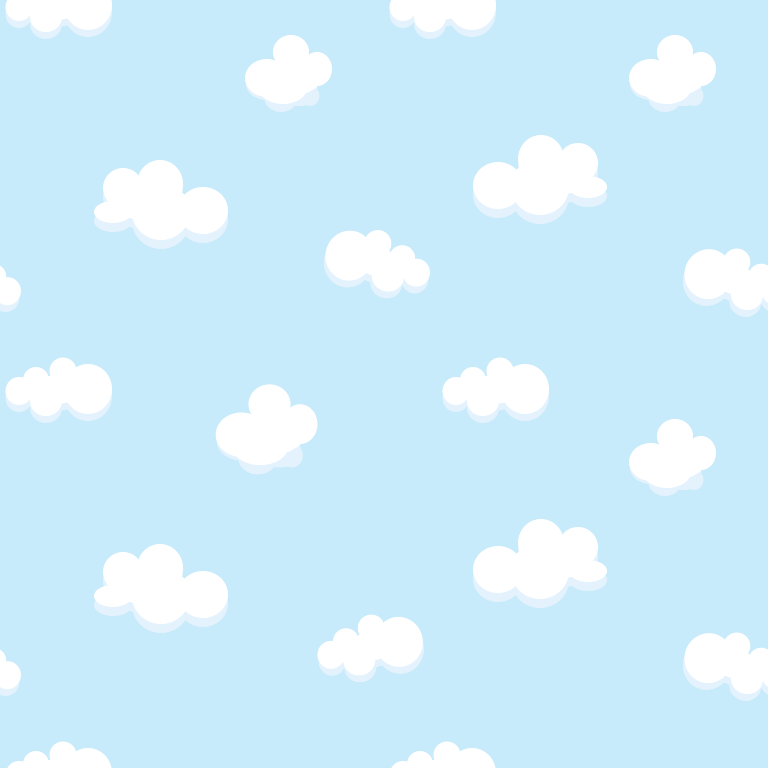
Reproduce this pattern procedurally as a Shadertoy shader.

```glsl
// Seamless pale blue sky scattered with small white clouds, each with a soft underside.

const float SPAN = 768.0; // canvas width in layout units

// Lumps of each cloud: centre xy, radii zw
const vec4 LONG_CLOUD[6] = vec4[6](
    vec4(-40, -3, 13.5, 14), vec4(-23, 8, 13, 13), vec4(4, 17, 13.5, 13.5),
    vec4(29, -1, 24, 25), vec4(-13, -13, 16, 15), vec4(-6, -2, 32, 14));
const vec4 WIDE_CLOUD[6] = vec4[6](
    vec4(-38, 16, 20, 20), vec4(-1, 20, 23, 24), vec4(42, -6.5, 25, 23.5),
    vec4(0, -8, 29, 28), vec4(-48, -8, 19, 11), vec4(-10, 1, 38, 18));
const vec4 TALL_CLOUD[6] = vec4[6](
    vec4(3, 22, 18, 17), vec4(29, 5, 15, 17), vec4(-21, -4, 22, 19),
    vec4(-5, -14, 24, 16), vec4(12, -4, 18, 16), vec4(18, -8, 13, 9));
const vec4 TALL_UNDERSIDE[6] = vec4[6](
    vec4(-21, -10, 21, 16), vec4(-7, -23, 17, 15), vec4(22, -22, 9.5, 10),
    vec4(5, -20, 16, 12), vec4(12, -18, 18, 14), vec4(20, -20, 10, 11));

// Approximate signed distance to an ellipse
float ellipse(vec2 p, vec2 radii) {
    float k = length(p / radii);
    return k * (k - 1.0) / max(length(p / (radii * radii)), 1e-4);
}

float lumps(vec2 p, vec4 parts[6]) {
    float d = 1e3;
    for (int i = 0; i < 6; i++) d = min(d, ellipse(p - parts[i].xy, parts[i].zw));
    return d;
}

// Position relative to a cloud, wrapped at the canvas edges, turned and mirrored
vec2 place(vec2 p, vec2 centre, float angle, float flip) {
    p = mod(p - centre + 0.5 * SPAN, SPAN) - 0.5 * SPAN;
    float c = cos(angle), s = sin(angle);
    return vec2(flip * (c * p.x + s * p.y), c * p.y - s * p.x);
}

// Each cloud returns distances to its body (x) and underside (y)
vec2 longCloud(vec2 p) {
    return vec2(lumps(p, LONG_CLOUD), lumps(p + vec2(0, 7), LONG_CLOUD));
}

vec2 wideCloud(vec2 p) {
    return vec2(lumps(p, WIDE_CLOUD), lumps(p + vec2(0, 9), WIDE_CLOUD));
}

vec2 tallCloud(vec2 p) {
    return vec2(lumps(p, TALL_CLOUD), lumps(p, TALL_UNDERSIDE));
}

void mainImage(out vec4 fragColor, in vec2 fragCoord) {
    vec2 p = fragCoord / iResolution.xy * SPAN;
    vec2 d = vec2(1e3);

    // Clouds that recur every half canvas in height
    for (int row = 0; row < 2; row++) {
        vec2 q = p + vec2(0, 0.5 * SPAN * float(row));
        d = min(d, wideCloud(place(q, vec2(161, 564), 0.0, 1.0)));
        d = min(d, wideCloud(place(q, vec2(540, 589), 0.0, -1.0)));
        d = min(d, tallCloud(place(q, vec2(672, 694), 0.0, 1.0)));
        d = min(d, longCloud(place(q, vec2(59, 380), 0.0, 1.0)));
        d = min(d, longCloud(place(q, vec2(737, 488.5), -0.22, -1.0)));
    }

    // Clouds that break the rhythm
    d = min(d, longCloud(place(p, vec2(496, 380), 0.0, 1.0)));
    d = min(d, longCloud(place(p, vec2(443, -4), 0.0, 1.0)));
    d = min(d, longCloud(place(p, vec2(370, 122.5), 0.16, 1.0)));
    d = min(d, longCloud(place(p, vec2(378, 507), -0.22, -1.0)));
    d = min(d, tallCloud(place(p, vec2(288, 694), 0.0, 1.0)));
    float large = 1.17;
    d = min(d, large * tallCloud(place(p, vec2(266, 338), 0.0, 1.0) / large));

    // Sky, undersides, then bodies, with one pixel of smoothing
    float pixel = SPAN / min(iResolution.x, iResolution.y);
    vec2 cover = 1.0 - smoothstep(-0.6 * pixel, 0.6 * pixel, d);
    vec3 color = mix(vec3(0.78, 0.92, 0.98), vec3(0.89, 0.95, 0.99), cover.y);
    color = mix(color, vec3(1), cover.x);
    fragColor = vec4(color, 1);
}
```
